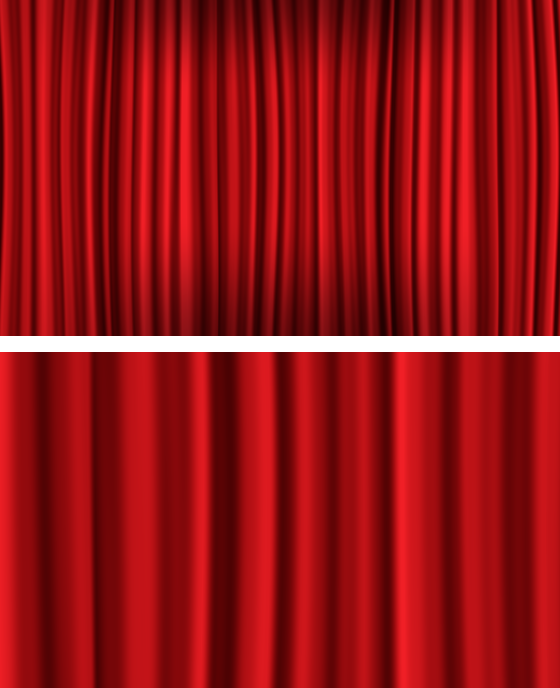
Top: the whole. Bottom: its middle third, enlarged.
Reproduce this texture procedurally as a Shadertoy shader.

```glsl
// Red stage curtain: irregular hanging folds, lit in the middle and dim above and below.

const float PI = 3.14159265;
const float REPEATS = 2.0;      // curtain panels across the canvas
const float FOLDS = 14.0;       // folds in each panel

float hash(float n, float seed) {
    return fract(sin(n * 12.9898 + seed * 78.233) * 437.585);
}

// Fold numbers wrap so that every panel hangs alike.
float foldHash(float fold, float seed) {
    return hash(mod(fold, FOLDS), seed);
}

// Cell border of a fold; a few borders sway, most hang nearly straight.
float foldEdge(float fold, float y) {
    float jitter = 0.58 * (foldHash(fold, 1.0) - 0.5);
    float swayHash = foldHash(fold, 2.0);
    float sway = 0.13 * swayHash * sin(y * 4.2 + 2.0 * PI * swayHash);
    return fold + jitter + sway;
}

// Broad bulging of neighbouring folds by layered sines.
float drape(vec2 p) {
    float phase = 2.0 * PI * REPEATS * p.x;
    float bulge = 0.009 * sin(phase - 0.9) * sin(PI * p.y + 0.2);
    float drift = 0.003 * sin(2.0 * phase + 1.7) * cos(5.0 * p.y);
    return p.x + bulge + drift;
}

// Brightness across one cellular fold: valley, off-centre ridge, valley.
float foldShade(float u, float y) {
    float fold = floor(u);
    if (u < foldEdge(fold, y)) fold -= 1.0;
    else if (u > foldEdge(fold + 1.0, y)) fold += 1.0;

    float left = foldEdge(fold, y);
    float right = foldEdge(fold + 1.0, y);
    float t = (u - left) / (right - left);
    float ridgeAt = mix(0.15, 0.85, foldHash(fold, 3.0));
    bool rising = t < ridgeAt;
    float climb = rising ? t / ridgeAt : (1.0 - t) / (1.0 - ridgeAt);

    float valley = mix(0.04, 0.34, foldHash(rising ? fold : fold + 1.0, 4.0));
    float ridge = mix(0.72, 1.08, foldHash(fold, 5.0));
    float slope = mix(climb, smoothstep(0.05, 0.9, climb), 0.6);
    return mix(valley, ridge, pow(slope, 1.15));
}

// Narrow pleats over the main folds.
float pleats(float u, float y) {
    return 0.055 * sin(u * 2.0 * PI * 1.75 + 0.7 * sin(y * 3.0))
         + 0.050 * sin(u * 2.0 * PI * 2.75 + 1.3);
}

// Darkening at top and bottom, strongest in the middle of the width.
float stageLight(vec2 p) {
    float centre = 1.0 - smoothstep(0.12, 0.48, abs(p.x - 0.5));
    float top = smoothstep(0.72, 1.04, p.y);
    float bottom = 1.0 - smoothstep(-0.04, 0.36, p.y);
    return 1.0 - (top + bottom) * mix(0.06, 0.45, centre);
}

// Velvet ramp from near black through crimson to bright red.
vec3 velvet(float shade) {
    float red = mix(0.21, 0.94, clamp(shade, 0.0, 1.0));
    return vec3(red, 0.14 * pow(red, 2.3), 0.17 * pow(red, 2.2));
}

void mainImage(out vec4 fragColor, in vec2 fragCoord) {
    vec2 p = fragCoord / iResolution.xy;
    float u = drape(p) * REPEATS * FOLDS;
    float shade = foldShade(u, p.y) + pleats(u, p.y);
    fragColor = vec4(velvet(shade) * stageLight(p), 1.0);
}
```
